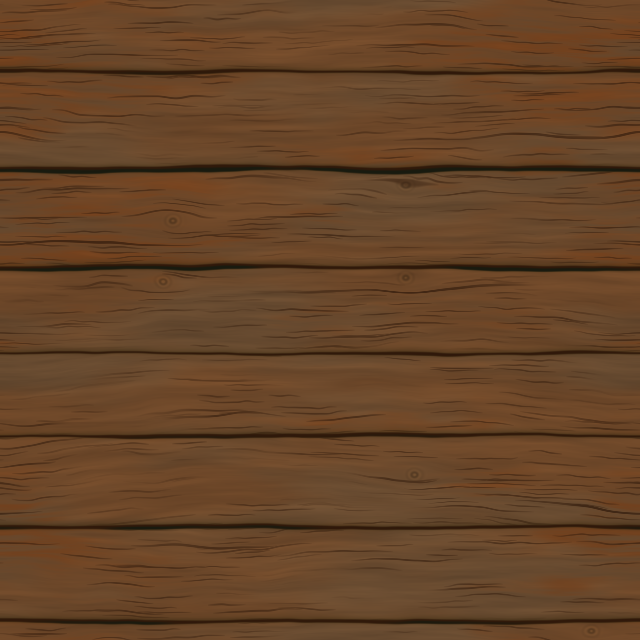
Write a Shadertoy shader that draws this texture.

```glsl
// Seven weathered brown boards lie across the canvas, parted by uneven dark gaps.
// Stretched periodic noise gives grain and stains; hashed cells scatter the cracks,
// and knots bend the grain around them. The pattern wraps on all four sides.

const int BOARDS = 7;
const int KNOTS = 6;
const float SEAM_Y[BOARDS] = float[](0.031, 0.178, 0.319, 0.448, 0.583, 0.736, 0.887);
const float SEAM_HALF[BOARDS] = float[](0.0027, 0.0027, 0.0022, 0.0020, 0.0033, 0.0042, 0.0022);
const vec2 KNOT_POS[KNOTS] = vec2[](vec2(0.634, 0.711), vec2(0.270, 0.655),
    vec2(0.255, 0.560), vec2(0.634, 0.566), vec2(0.648, 0.258), vec2(0.924, 0.014));

const vec3 WOOD_GREY = vec3(0.43, 0.31, 0.20);
const vec3 WOOD_WARM = vec3(0.43, 0.28, 0.16);
const vec3 STAIN = vec3(0.44, 0.235, 0.095);
const vec3 SHADE = vec3(0.25, 0.18, 0.08);
const vec3 CRACK = vec3(0.20, 0.11, 0.05);
const vec3 GAP_BROWN = vec3(0.18, 0.09, 0.035);
const vec3 GAP_DEEP = vec3(0.085, 0.095, 0.055);

float hash(vec2 p, float seed) {
    vec3 q = fract(vec3(p.xyx + seed * 7.31) * vec3(0.1031, 0.1030, 0.0973));
    q += dot(q, q.yzx + 33.33);
    return fract((q.x + q.y) * q.z);
}

// Value noise that repeats after "period" cells.
float noise(vec2 p, vec2 period, float seed) {
    vec2 cell = floor(p);
    vec2 f = fract(p);
    f = f * f * (3.0 - 2.0 * f);
    vec2 a = mod(cell, period);
    vec2 b = mod(cell + 1.0, period);
    return mix(mix(hash(a, seed), hash(vec2(b.x, a.y), seed), f.x),
               mix(hash(vec2(a.x, b.y), seed), hash(b, seed), f.x), f.y);
}

float fbm(vec2 uv, vec2 freq, float seed) {
    float sum = 0.0;
    float amp = 0.5;
    for (int i = 0; i < 4; i++) {
        sum += amp * noise(uv * freq, freq, seed + float(i));
        freq *= 2.0;
        amp *= 0.5;
    }
    return sum / 0.9375;
}

// One tapered, slanted crack per occupied cell of the grid.
float cracks(vec2 uv, vec2 grid, float halfWidth, float density, float seed, float aa) {
    vec2 p = uv * grid;
    float row = mod(floor(p.y), grid.y);
    p.x += hash(vec2(row, 3.0), seed) * grid.x;
    vec2 id = vec2(mod(floor(p.x), grid.x), row);
    vec2 f = fract(p);
    float reach = mix(0.45, 1.0, hash(id, seed + 1.0));
    float taper = max(0.0, 1.0 - pow(abs(2.0 * f.x - 1.0) / reach, 2.0));
    float slant = (hash(id, seed + 2.0) - 0.5) * 0.5;
    float wobble = (noise(vec2(f.x * 7.0, id.y), vec2(64.0, grid.y), seed + id.x) - 0.5) * 0.25;
    float dist = abs(f.y - 0.5 - slant * (f.x - 0.5) - wobble) / grid.y;
    float line = 1.0 - smoothstep(halfWidth * taper, halfWidth * taper + aa, dist);
    return line * sqrt(taper) * step(hash(id, seed + 4.0), density);
}

// Signed distance to the nearest gap (x), its half width (y), board number (z).
vec3 findSeam(vec2 uv) {
    vec3 seam = vec3(1.0, 0.0, 0.0);
    for (int i = 0; i < BOARDS; i++) {
        float n = float(i);
        float wave = (fbm(vec2(uv.x, 0.0), vec2(5.0, 1.0), 60.0 + n) - 0.5) * 0.012;
        float d = uv.y - SEAM_Y[i] - wave;
        if (d > 0.0) seam.z = mod(n + 1.0, float(BOARDS));
        d -= round(d);
        float uneven = 0.6 + 0.8 * noise(vec2(uv.x * 9.0, 0.5), vec2(9.0, 1.0), 80.0 + n);
        if (abs(d) < abs(seam.x)) seam.xy = vec2(d, SEAM_HALF[i] * uneven);
    }
    return seam;
}

void mainImage(out vec4 fragColor, in vec2 fragCoord) {
    vec2 uv = fragCoord / iResolution.xy;
    float aa = 1.0 / iResolution.y;
    vec3 seam = findSeam(uv);
    float seed = 11.0 + seam.z * 13.0;

    // Grain flow, bent around the knots
    vec2 flow = uv;
    flow.y += (fbm(uv, vec2(3.0, 6.0), seed) - 0.5) * 0.05;
    float knot = 0.0;
    float rings = 0.0;
    for (int i = 0; i < KNOTS; i++) {
        vec2 d = uv - KNOT_POS[i];
        d -= round(d);
        flow.y -= 0.8 * d.y * exp(-dot(d * vec2(22.0, 45.0), d * vec2(22.0, 45.0)));
        float r = length(d * vec2(0.85, 1.1));
        float spot = exp(-r * r / 0.00008);
        knot += spot;
        rings += spot * sin(r * 850.0 + 2.0 * noise(uv * 90.0, vec2(90.0), seed));
    }

    // Board colour, stains and fibres
    float tone = fbm(flow, vec2(3.0, 14.0), seed + 20.0);
    float fibre = fbm(flow, vec2(7.0, 110.0), seed + 30.0);
    float patches = fbm(uv, vec2(4.0, 12.0), seed + 40.0);
    float warmth = 0.12 * (hash(vec2(seam.z, 5.0), 2.0) - 0.5) + 0.06 * cos(6.2832 * uv.x);
    vec3 col = mix(WOOD_GREY, WOOD_WARM, smoothstep(0.3, 0.7, tone + warmth));
    float stain = smoothstep(0.48, 0.78, patches + warmth) * smoothstep(0.35, 0.7, fibre);
    col = mix(col, STAIN, 0.75 * stain);
    col *= 0.98 + 0.26 * (fibre - 0.5) + 0.14 * (tone - 0.5);
    col = mix(col, SHADE, 0.22 * knot) * (1.0 + 0.16 * rings);

    // Cracks: many fine ones, fewer long ones
    float split = 0.7 * cracks(flow, vec2(9.0, 130.0), 0.0003, 0.36, seed + 50.0, aa);
    split = max(split, 0.8 * cracks(flow, vec2(5.0, 72.0), 0.0006, 0.38, seed + 60.0, aa));
    split = max(split, cracks(flow, vec2(2.0, 30.0), 0.0011, 0.16, seed + 70.0, aa));
    col = mix(col, CRACK, 0.75 * split * smoothstep(0.25, 0.55, patches));

    // Shaded board edges and the gap itself
    float above = step(0.0, seam.x);
    float edge = max(abs(seam.x) - seam.y, 0.0);
    col = mix(col, SHADE, 0.7 * exp(-edge / mix(0.0015, 0.0045, above)));
    float gap = 1.0 - smoothstep(seam.y - aa, seam.y + aa, abs(seam.x));
    float depth = smoothstep(0.0025, 0.0038, seam.y) * smoothstep(0.6, -0.2, seam.x / seam.y);
    col = mix(col, mix(GAP_BROWN, GAP_DEEP, depth), 0.95 * gap);
    fragColor = vec4(col, 1.0);
}
```
